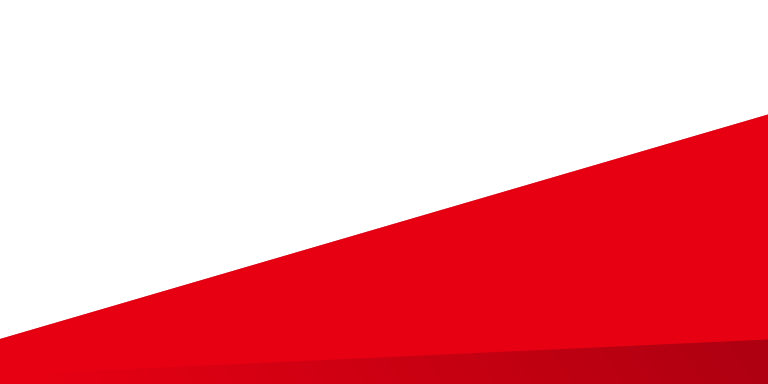
Reproduce this background procedurally as a Shadertoy shader.

```glsl
const vec3 PAPER = vec3(1.0);
const vec3 RED = vec3(0.902, 0.0, 0.071);
const vec3 DEEP_RED = vec3(0.675, 0.0, 0.066);
const vec3 RIM_RED = vec3(0.70, 0.0, 0.06);

// Heights of each edge at the left and right sides, as shares of the canvas height
const vec2 WEDGE_EDGE = vec2(0.1172, 0.7018);
const vec2 BAND_EDGE = vec2(0.0234, 0.1159);

const float RIM_WIDTH = 0.0014;
const float RIM_STRENGTH = 0.6;
const float SHADE_START = 0.02;
const float SHADE_TILT = 0.35;

// Signed distance above a sloping edge, in canvas heights
float edgeDistance(vec2 uv, vec2 heights, float aspect) {
    float slope = (heights.y - heights.x) / aspect;
    return (uv.y - mix(heights.x, heights.y, uv.x)) / length(vec2(slope, 1.0));
}

// Smooth coverage of the area below an edge
float coverBelow(float dist, float pixel) {
    return clamp(0.5 - dist / pixel, 0.0, 1.0);
}

void mainImage(out vec4 fragColor, in vec2 fragCoord) {
    vec2 uv = fragCoord / iResolution.xy;
    float aspect = iResolution.x / iResolution.y;
    float pixel = 1.0 / iResolution.y;

    float wedge = edgeDistance(uv, WEDGE_EDGE, aspect);
    float band = edgeDistance(uv, BAND_EDGE, aspect);

    // Flat red wedge with a thin dark rim
    float inside = coverBelow(wedge, pixel);
    float rim = inside - coverBelow(wedge + RIM_WIDTH, pixel);
    vec3 color = mix(PAPER, RED, inside);
    color = mix(color, RIM_RED, rim * RIM_STRENGTH);

    // Lower band, darkening toward its upper right end
    float along = uv.x + SHADE_TILT * (uv.y - BAND_EDGE.y);
    float shade = clamp((along - SHADE_START) / (1.0 - SHADE_START), 0.0, 1.0);
    color = mix(color, mix(RED, DEEP_RED, shade), coverBelow(band, pixel));

    fragColor = vec4(color, 1.0);
}
```
